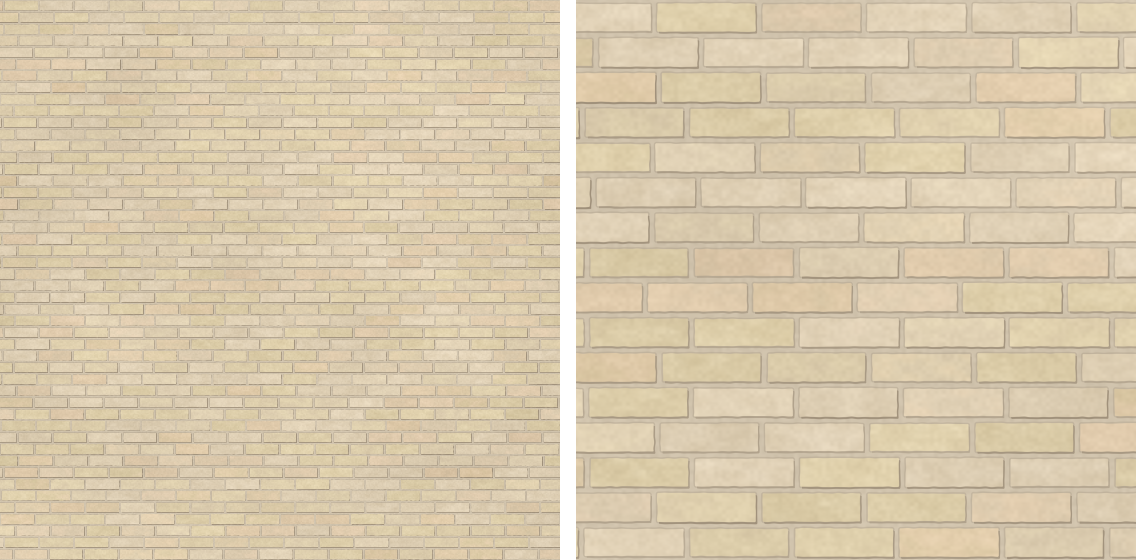
Left, the full canvas; right, a detail of the centre.
Reproduce this texture procedurally as a three.js fragment shader.

```glsl
// Pale cream brick wall in a running bond, 16 bricks across and 48 courses high.
// Each brick is a box distance with a ragged edge, a thin shadow at its lower right,
// its own tint and soft mottling; value noise adds grain and broad weathering.

varying vec2 vUv;

// Layout, in canvas units unless noted
const vec2 GRID = vec2(16.0, 48.0);             // bricks across, courses down
const vec2 JOINT = vec2(0.0042, 0.0042);        // mortar width
const vec2 BOND = vec2(0.46, 0.04);             // joint shift of alternate courses, in bricks
const float BOND_JITTER = 0.17;                 // random shift per course, in bricks
const float SIZE_JITTER = 0.0006;
const float RAGGED = 0.0005;
const float CORNER = 0.0007;
const float SOFT = 0.0008;                      // edge smoothing
const vec2 SHADOW_SHIFT = vec2(0.0009, -0.0012);
const float OUTLINE = 0.0009;

// Colours
const vec3 CREAM = vec3(0.875, 0.815, 0.710);
const vec3 STRAW = vec3(0.868, 0.808, 0.665);
const vec3 PEACH = vec3(0.875, 0.775, 0.650);
const vec3 MORTAR = vec3(0.820, 0.768, 0.680);
const vec3 SHADOW = vec3(0.620, 0.560, 0.475);

// Strength of wear
const float BRICK_TONE = 0.035;
const float MOTTLE = 0.085;
const float GRAIN = 0.035;
const float WEATHER = 0.060;

float hash(vec2 p) {
  vec3 q = fract(vec3(p.xyx) * 0.1031);
  q += dot(q, q.yzx + 33.33);
  return fract((q.x + q.y) * q.z);
}

float noise(vec2 p) {
  vec2 i = floor(p);
  vec2 f = fract(p);
  f = f * f * (3.0 - 2.0 * f);
  float low = mix(hash(i), hash(i + vec2(1.0, 0.0)), f.x);
  float high = mix(hash(i + vec2(0.0, 1.0)), hash(i + vec2(1.0, 1.0)), f.x);
  return mix(low, high, f.y);
}

float fbm(vec2 p) {
  float sum = 0.0;
  float amp = 0.5;
  for (int i = 0; i < 4; i++) {
    sum += amp * noise(p);
    p = p * 2.03 + 17.1;
    amp *= 0.5;
  }
  return sum / 0.9375;
}

float boxDistance(vec2 p, vec2 halfSize) {
  vec2 d = abs(p) - halfSize + CORNER;
  return length(max(d, 0.0)) + min(max(d.x, d.y), 0.0) - CORNER;
}

float cover(float d) {
  return 1.0 - smoothstep(-0.5 * SOFT, 0.5 * SOFT, d);
}

void main() {
  // Cell of the brick, with each course shifted along the wall
  vec2 p = vUv * GRID;
  float course = floor(p.y);
  float shift = mix(BOND.x, BOND.y, mod(course, 2.0));
  p.x -= shift + (hash(vec2(course, 71.0)) - 0.5) * BOND_JITTER;
  vec2 id = vec2(mod(floor(p.x), GRID.x), course);
  vec2 local = (fract(p) - 0.5) / GRID;

  // Random traits of the brick
  float tint = hash(id + 3.0);
  float blush = hash(id + 29.0);
  float tone = hash(id + 53.0) - 0.5;
  float depth = hash(id + 97.0);
  vec2 seed = vec2(tint, blush) * 90.0;

  // Brick face, dropped shadow and faint outline
  vec2 halfSize = 0.5 * (1.0 / GRID - JOINT);
  halfSize += vec2(tone, depth - 0.5) * SIZE_JITTER;
  float rough = (noise(vUv * 260.0 + seed) - 0.5) * RAGGED;
  float edge = boxDistance(local, halfSize) + rough;
  float face = cover(edge);
  float dropShadow = cover(boxDistance(local - SHADOW_SHIFT, halfSize) + rough);
  float outline = cover(edge - OUTLINE);

  // Mortar with shading beside the brick
  float grain = noise(vUv * 420.0) - 0.5;
  vec3 mortar = MORTAR + grain * GRAIN;
  float shade = max(outline * 0.28, dropShadow * mix(0.45, 0.95, depth));
  mortar = mix(mortar, SHADOW, shade);

  // Brick tint and mottling
  float cloud = fbm(vUv * vec2(75.0, 130.0) + seed) - 0.5;
  vec3 brick = mix(CREAM, STRAW, smoothstep(0.25, 0.85, tint + cloud * 0.5));
  brick = mix(brick, PEACH, smoothstep(0.68, 1.0, blush + cloud * 0.35) * 0.65);
  brick += tone * BRICK_TONE + cloud * MOTTLE * vec3(0.8, 0.9, 1.1) + grain * GRAIN;

  // Broad weathering over the whole wall
  vec3 color = mix(mortar, brick, face);
  color += (fbm(vUv * 5.0 + 8.0) - 0.5) * WEATHER;
  gl_FragColor = vec4(color, 1.0);
}
```
